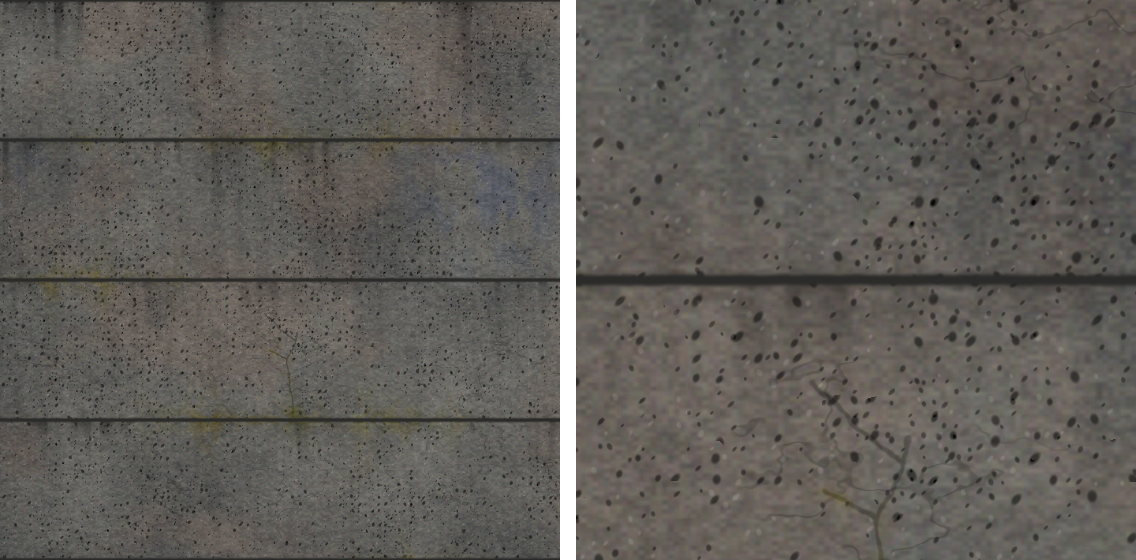
Left, the full canvas; right, a detail of the centre.
Write a three.js fragment shader that draws this texture.

```glsl
varying vec2 vUv;

float hash(vec2 p) {
  return fract(sin(dot(p, vec2(127.1, 311.7))) * 43758.5453);
}

float noise(vec2 p) {
  vec2 i = floor(p), f = fract(p);
  f = f * f * (3.0 - 2.0 * f);
  return mix(mix(hash(i), hash(i + vec2(1.0, 0.0)), f.x),
             mix(hash(i + vec2(0.0, 1.0)), hash(i + 1.0), f.x), f.y);
}

float fbm(vec2 p) {
  float sum = 0.0, weight = 0.5;
  for (int i = 0; i < 5; i++) {
    sum += weight * noise(p);
    p = p * 2.03 + 17.3;
    weight *= 0.5;
  }
  return sum;
}

float segment(vec2 p, vec2 a, vec2 b) {
  vec2 d = b - a;
  return length(p - a - d * clamp(dot(p - a, d) / dot(d, d), 0.0, 1.0));
}

float patchAt(float x, float center, float width) {
  float d = (x - center) / width;
  return exp(-d * d);
}

// Small slanted holes, at most one per cell
float pits(vec2 p, float cells, float density) {
  vec2 cell = floor(p * cells);
  vec2 center = 0.3 + 0.4 * vec2(hash(cell + 3.1), hash(cell + 8.7));
  vec2 d = fract(p * cells) - center;
  d.x -= d.y * (hash(cell + 5.3) - 0.3);
  float radius = 0.1 + 0.16 * hash(cell + 1.9);
  float hole = 1.0 - smoothstep(radius * 0.5, radius + 0.08, length(d * vec2(1.0, 0.8)));
  return hole * step(hash(cell), density);
}

// Dirt running down from the joint above each slab
float drips(vec2 p) {
  float row = floor(p.y * 4.0);
  float depth = (1.0 - fract(p.y * 4.0)) * 0.25;
  float column = noise(vec2(p.x * 75.0 + noise(p * 30.0) * 0.4, row * 17.0 + p.y * 4.0));
  float cluster = smoothstep(0.25, 0.75, noise(vec2(p.x * 11.0, row * 5.0 + 3.0)));
  float reach = 0.015 + 0.1 * pow(noise(vec2(p.x * 42.0, row * 9.0)), 2.0);
  float strength = row > 2.5 ? 1.0 : row > 1.5 ? 0.75 : row > 0.5 ? 0.45 : 0.8;
  return strength * cluster * exp(-depth / reach) * (0.2 + smoothstep(0.35, 0.8, column));
}

// Moss stretches along each joint, counted from the bottom
float mossSpread(float x, float joint) {
  if (joint < 0.5) return 0.6 * patchAt(x, 0.73, 0.09);
  if (joint < 1.5) return patchAt(x, 0.45, 0.16) + 0.8 * patchAt(x, 0.73, 0.11);
  if (joint < 2.5) return patchAt(x, 0.13, 0.1) + 0.5 * patchAt(x, 0.3, 0.09);
  if (joint < 3.5) return 0.8 * patchAt(x, 0.16, 0.06) + patchAt(x, 0.45, 0.11) + 0.75 * patchAt(x, 0.76, 0.13);
  return 0.5 * patchAt(x, 0.68, 0.06);
}

void main() {
  vec2 p = vUv;
  float joint = floor(p.y * 4.0 + 0.5);
  float jointDist = abs(p.y - joint * 0.25 + 0.0006 * (noise(vec2(p.x * 90.0, joint)) - 0.5));

  // Concrete: clouds, vertical wash, woven grain
  float tone = 0.5 + 1.5 * (fbm(p * 7.0 + 4.0) - 0.5);
  tone += 0.45 * (fbm(p * vec2(34.0, 7.0)) - 0.5);
  tone += 0.6 * (noise(p * vec2(110.0, 190.0)) - 0.5);
  tone += 0.75 * (noise(p * vec2(290.0, 370.0)) - 0.5);
  vec3 color = mix(vec3(0.325, 0.325, 0.315), vec3(0.43, 0.425, 0.405), tone);

  // Warm and blue stains
  float stain = fbm(p * 5.0 + 31.0);
  color += vec3(0.025, 0.0, -0.008) * smoothstep(0.48, 0.7, stain);
  float blue = patchAt(p.x, 0.88, 0.14) * patchAt(p.y, 0.66, 0.14) + 0.5 * patchAt(p.x, 0.03, 0.08) * patchAt(p.y, 0.7, 0.05);
  color += vec3(-0.05, -0.035, 0.015) * blue * smoothstep(0.4, 0.65, fbm(p * vec2(30.0, 22.0)));
  color += 0.025 * (vec3(hash(floor(p * 260.0)), hash(floor(p * 260.0) + 7.0), hash(floor(p * 260.0) + 13.0)) - 0.5);

  // Drips, pits and hairlines
  color *= 1.0 - 0.42 * min(drips(p), 1.0);
  float pitZone = 0.1 + 0.25 * smoothstep(0.4, 0.65, fbm(p * 9.0 + 50.0));
  color *= 1.0 - 0.5 * pits(p, 85.0, pitZone) - 0.4 * pits(p + 0.37, 150.0, pitZone * 0.7);
  color += 0.07 * pits(p + 0.61, 140.0, 0.1);
  float hairline = 1.0 - smoothstep(0.002, 0.014, abs(fbm(p * vec2(11.0, 16.0) + 70.0) - 0.5));
  color *= 1.0 - 0.16 * hairline * smoothstep(0.5, 0.65, noise(p * 13.0 + 9.0));

  // Forked crack
  vec2 bent = p + 0.014 * (vec2(fbm(p * 38.0), fbm(p * 38.0 + 20.0)) - 0.5);
  float stem = segment(bent, vec2(0.527, 0.255), vec2(0.514, 0.36));
  float twig = segment(bent, vec2(0.514, 0.36), vec2(0.482, 0.374));
  float fork = min(segment(bent, vec2(0.514, 0.36), vec2(0.53, 0.405)),
                   segment(bent, vec2(0.525, 0.39), vec2(0.475, 0.435)));
  float crack = min(min(stem, twig), fork);
  color *= 1.0 - 0.25 * (1.0 - smoothstep(0.0005, 0.0025, crack));

  // Moss along joints and crack
  float climb = 0.007 + 0.035 * pow(noise(vec2(p.x * 32.0, joint * 7.0)), 3.0);
  float clumps = smoothstep(0.3, 0.62, fbm(p * vec2(75.0, 60.0)));
  float moss = mossSpread(p.x, joint) * exp(-jointDist / climb) * clumps;
  moss += 0.55 * exp(-min(stem, twig) / 0.0045) * clumps;
  vec3 mossColor = mix(vec3(0.3, 0.3, 0.13), vec3(0.4, 0.34, 0.13), noise(p * 24.0));
  color = mix(color, mossColor * (0.8 + 0.4 * tone), 0.8 * min(moss, 1.0));

  // Joints with chipped pale lips and a soft shadow
  float lip = smoothstep(0.004, 0.007, jointDist) * (1.0 - smoothstep(0.007, 0.013, jointDist));
  color += 0.05 * lip * smoothstep(0.45, 0.75, noise(vec2(p.x * 60.0, joint * 3.0)));
  color *= 1.0 - 0.22 * exp(-jointDist / 0.006);
  color = mix(vec3(0.17, 0.17, 0.165), color, smoothstep(0.0012, 0.0048, jointDist));

  gl_FragColor = vec4(color, 1.0);
}
```
